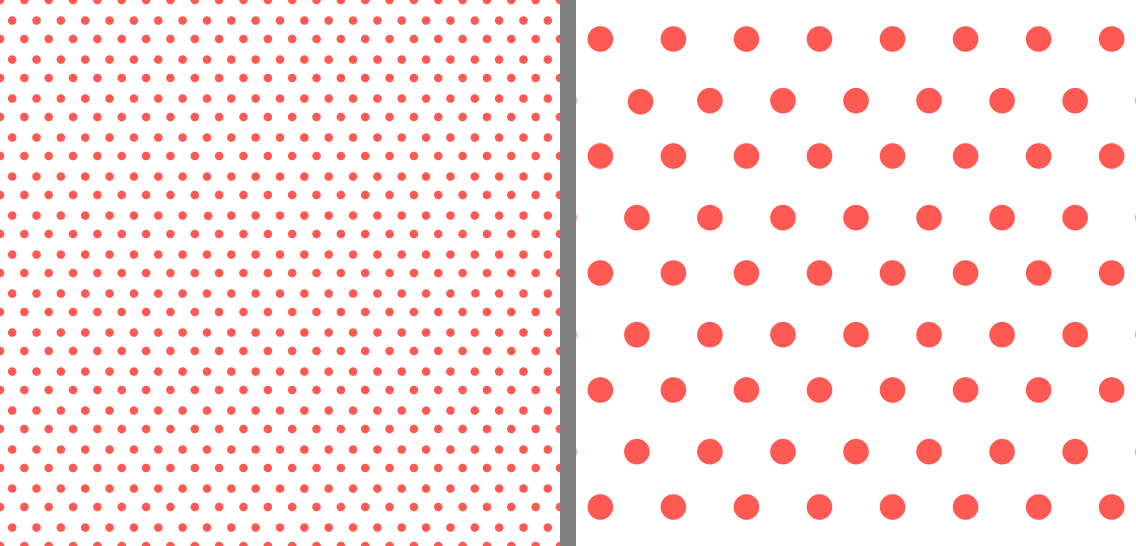
Left, the full canvas; right, a detail of the centre.
Give the GLSL for this pattern, as a Shadertoy shader.

```glsl
// Small coral polka dots on white, in two interleaved rows per repeat.
// Each row is a rounded lattice with a circle distance; the second row is
// shifted half a column, and a few of its dots sit slightly off centre.

const vec2 REPEATS = vec2(23.0, 14.0);         // across, down
const vec2 SECOND_ROW = vec2(0.5, 0.473);      // shift within a repeat
const float DOT_RADIUS = 0.0078;               // share of canvas height
const vec3 PAPER = vec3(1.0);
const vec3 CORAL = vec3(0.995, 0.35, 0.32);

// Off-centre dots: column and row, then shift in repeats
const int STRAY_COUNT = 2;
const vec4 STRAYS[STRAY_COUNT] = vec4[](
    vec4(8.0, 8.0, 0.050, -0.009),
    vec4(19.0, 6.0, 0.026, 0.007));

// Shift of the dot in a given cell, zero for most
vec2 strayShift(vec2 cell) {
    vec2 shift = vec2(0.0);
    for (int i = 0; i < STRAY_COUNT; i++) {
        vec2 apart = abs(cell - STRAYS[i].xy);
        if (max(apart.x, apart.y) < 0.5) shift += STRAYS[i].zw;
    }
    return shift;
}

// Signed distance to a dot whose offset is given in repeats
float dotDistance(vec2 offset, vec2 repeatSize) {
    return length(offset * repeatSize) - DOT_RADIUS;
}

void mainImage(out vec4 fragColor, in vec2 fragCoord) {
    vec2 grid = fragCoord / iResolution.xy * REPEATS;
    vec2 repeatSize = vec2(iResolution.x / iResolution.y, 1.0) / REPEATS;

    // Regular row, centred on the repeat corners
    vec2 first = grid - round(grid);

    // Interleaved row
    vec2 second = grid - SECOND_ROW;
    vec2 cell = round(second);
    second -= cell + strayShift(mod(cell, REPEATS));

    float d = min(dotDistance(first, repeatSize), dotDistance(second, repeatSize));

    // One-pixel soft edge
    float coverage = clamp(0.5 - d * iResolution.y, 0.0, 1.0);
    fragColor = vec4(mix(PAPER, CORAL, coverage), 1.0);
}
```
